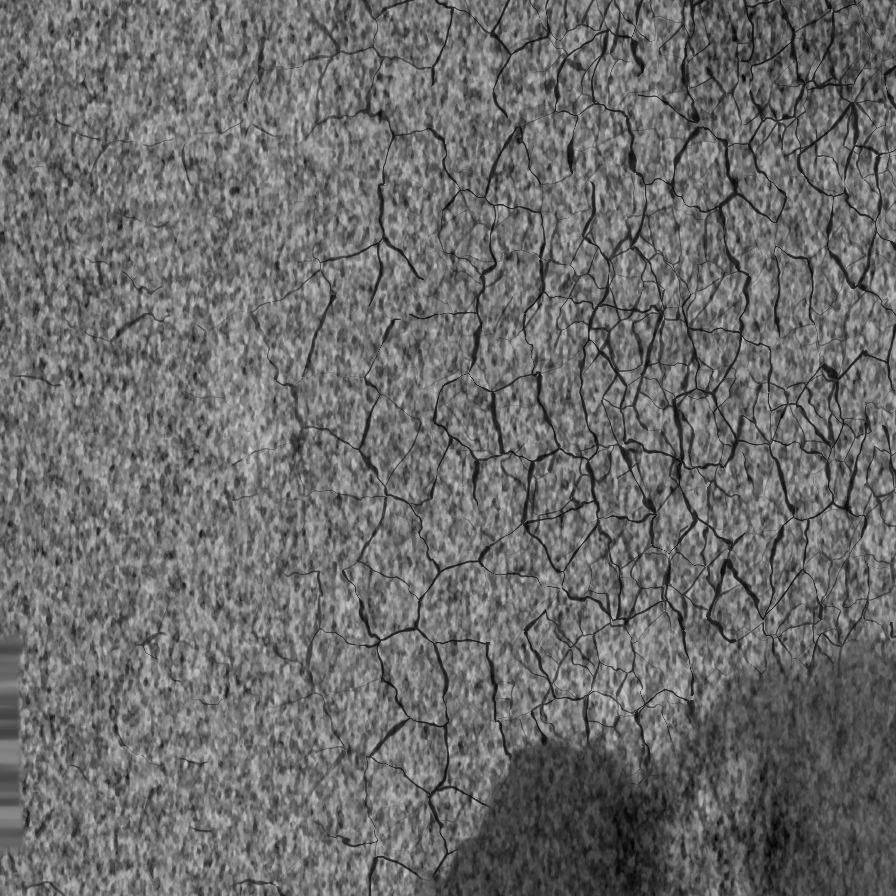
Give the GLSL for this texture, as a WebGL 2 fragment shader.

```glsl
#version 300 es
precision highp float;

uniform vec2 u_resolution;
out vec4 outColor;

const float GROUND_SHADE = 0.482;
const float GRAIN_CONTRAST = 0.22;
const vec2 GRAIN_SCALE = vec2(250.0, 120.0);
const vec2 FINE_GRAIN_SCALE = vec2(390.0, 240.0);
const vec2 PIT_SCALE = vec2(180.0, 85.0);
const float CRACK_WIDTH = 0.0027;
const float CRACK_DEPTH = 0.74;
const float CELL_JITTER = 0.88;
const float CELLS_LEFT = 9.0;     // plates per canvas width at the left side
const float CELLS_GROWTH = 7.0;   // plates shrink towards the right
const float CELLS_TALL = 14.0;
const float STAIN_SHADE = 0.25;

vec2 hash2(vec2 p) {
    vec3 q = fract(p.xyx * vec3(0.1031, 0.1030, 0.0973));
    q += dot(q, q.yzx + 33.33);
    return fract((q.xx + q.yz) * q.zy);
}

// Smooth cellular noise: random shades blended around scattered points, -1 to 1
float softCells(vec2 p) {
    vec2 cell = floor(p), f = p - cell;
    float sum = 0.0, total = 0.0;
    for (int j = -1; j <= 1; j++)
    for (int i = -1; i <= 1; i++) {
        vec2 g = vec2(i, j);
        vec2 h = hash2(cell + g + 211.0);
        vec2 r = g + h - f;
        float weight = exp(-4.5 * dot(r, r));
        sum += weight * (2.0 * hash2(cell + g + 57.0).x - 1.0);
        total += weight;
    }
    return sum / total;
}

vec2 cellPoint(vec2 cell) {
    return 0.5 + CELL_JITTER * (hash2(cell + 17.0) - 0.5);
}

// Nearest plate border: distance, normal, and a random value per border
vec4 plateBorder(vec2 p) {
    vec2 cell = floor(p), f = p - cell, nearCell = vec2(0.0), nearRay = vec2(0.0);
    float best = 9.0;
    for (int j = -1; j <= 1; j++)
    for (int i = -1; i <= 1; i++) {
        vec2 g = vec2(i, j), r = g + cellPoint(cell + g) - f;
        float d = dot(r, r);
        if (d < best) { best = d; nearCell = g; nearRay = r; }
    }
    vec4 border = vec4(9.0, 1.0, 0.0, 0.0);
    for (int j = -2; j <= 2; j++)
    for (int i = -2; i <= 2; i++) {
        vec2 g = nearCell + vec2(i, j), r = g + cellPoint(cell + g) - f;
        vec2 across = r - nearRay;
        if (dot(across, across) < 0.0001) continue;
        vec2 n = normalize(across);
        float d = dot(0.5 * (nearRay + r), n);
        if (d < border.x) border = vec4(d, n, hash2(2.0 * cell + g + nearCell + 91.0).x);
    }
    return border;
}

// Crack darkness; upright borders open wider than level ones
float cracks(vec2 uv, vec2 density, vec2 p, float width) {
    vec4 b = plateBorder(p);
    float d = b.x / length(b.yz * density);
    float upright = mix(0.45, 1.0, smoothstep(0.2, 0.9, abs(b.y)));
    float open = smoothstep(-0.1, 0.65, b.w) * upright;
    float w = width * open * (0.85 + 1.0 * softCells(uv * vec2(75.0, 60.0)));
    float pixel = 0.7 / u_resolution.y;
    return (1.0 - smoothstep(w * 0.3, w + pixel, d)) * smoothstep(0.0, 0.5, open);
}

float spot(vec2 uv, vec2 centre, vec2 size) {
    vec2 q = (uv - centre) / size;
    return exp(-dot(q, q));
}

void main() {
    vec2 uv = gl_FragCoord.xy / u_resolution;
    float grain = softCells(uv * GRAIN_SCALE);
    float fine = softCells(uv * FINE_GRAIN_SCALE + 40.0);
    float blotch = softCells(uv * vec2(13.0, 11.0));
    float rough = softCells(uv * vec2(60.0, 45.0));
    float crumble = softCells(uv * vec2(110.0, 95.0) + 70.0);
    float streak = softCells(uv * vec2(110.0, 26.0));

    // Ground shade with broad bands and pale or dim areas
    float shade = GROUND_SHADE + 0.012 * blotch + 0.015 * rough;
    shade += 0.008 * sin(uv.x * 47.0 + 2.0 * sin(uv.y * 5.0)) * (1.0 - uv.x);
    shade -= 0.035 * smoothstep(0.2, 0.0, uv.x);
    shade += 0.12 * spot(uv, vec2(0.28 - 0.3 * (uv.y - 0.52), 0.52), vec2(0.022, 0.045));
    shade += 0.07 * spot(uv, vec2(0.29, 0.84), vec2(0.025, 0.03));
    shade += 0.06 * spot(uv, vec2(0.72, 0.24), vec2(0.08, 0.06));
    shade -= 0.11 * smoothstep(0.73, 0.78, uv.x + 0.02 * blotch) * smoothstep(0.82, 0.96, uv.y);

    // Plates, bent by layered sines and crumbled at the borders
    vec2 bent = uv + 0.008 * sin(uv.yx * vec2(23.0, 19.0) + vec2(1.0, 4.0))
        + 0.003 * sin(uv.yx * vec2(71.0, 83.0)) + 0.003 * vec2(rough, crumble)
        + 0.0022 * vec2(crumble, rough);
    vec2 density = vec2(CELLS_LEFT + 2.0 * CELLS_GROWTH * bent.x, CELLS_TALL);
    vec2 plates = vec2(bent.x * (CELLS_LEFT + CELLS_GROWTH * bent.x), bent.y * CELLS_TALL);
    float reach = smoothstep(0.26, 0.46, uv.x + 0.06 * blotch);
    float gaps = smoothstep(-0.2, 0.3, softCells(uv * vec2(11.0, 10.0) + 7.0));
    float dashes = gaps * smoothstep(-0.35, 0.25, rough);
    float large = cracks(uv, density, plates, CRACK_WIDTH) * mix(0.65 * dashes, 1.0, reach);
    float small = cracks(uv, density * 1.7, plates * 1.7 + 30.0, CRACK_WIDTH * 0.75)
        * smoothstep(0.34, 0.7, uv.x) * mix(0.3, 0.8, gaps);

    // Damp stain in the lower right corner
    float rim = 0.17 * smoothstep(0.45, 0.6, uv.x) + 0.125 * smoothstep(0.70, 0.87, uv.x);
    rim += 0.018 * blotch + 0.014 * rough + 0.012 * streak + 0.008 * grain;
    float soften = 0.012 + 0.045 * smoothstep(0.64, 0.72, uv.x);
    float stain = smoothstep(-0.004, soften, rim - uv.y) * smoothstep(0.45, 0.49, uv.x);
    float worn = spot(uv, vec2(0.79, 0.07), vec2(0.055, 0.11));
    float damp = STAIN_SHADE + 0.06 * smoothstep(0.7, 0.95, uv.x) + 0.13 * worn;
    damp -= 0.13 * spot(uv, vec2(0.70, 0.05), vec2(0.035, 0.08));
    damp -= 0.15 * spot(uv, vec2(0.865, 0.06), vec2(0.03, 0.08));
    damp += streak * (0.03 + 0.17 * worn) + 0.035 * rough * smoothstep(0.65, 0.75, uv.x);
    shade = mix(shade, damp, stain);

    // Grain, pits and cracks
    float contrast = GRAIN_CONTRAST * mix(1.0, 0.5 + 0.5 * worn, stain);
    shade += contrast * (0.85 * grain + 0.5 * fine);
    float pits = smoothstep(0.42, 0.75, -softCells(uv * PIT_SCALE + 13.0));
    shade -= 0.13 * pits * (1.0 - 0.6 * stain);
    shade *= 1.0 - CRACK_DEPTH * max(large, small) * (1.0 - 0.95 * stain);

    // Level scratches on the left margin
    float margin = smoothstep(0.028, 0.02, uv.x + 0.004 * blotch)
        * smoothstep(0.04, 0.06, uv.y) * smoothstep(0.3, 0.28, uv.y);
    float scratch = 0.4 + 0.13 * softCells(uv * vec2(6.0, 130.0)) + 0.04 * sin(uv.y * 90.0);
    shade = mix(shade, scratch, margin);

    outColor = vec4(vec3(clamp(shade, 0.03, 0.95)), 1.0);
}
```
